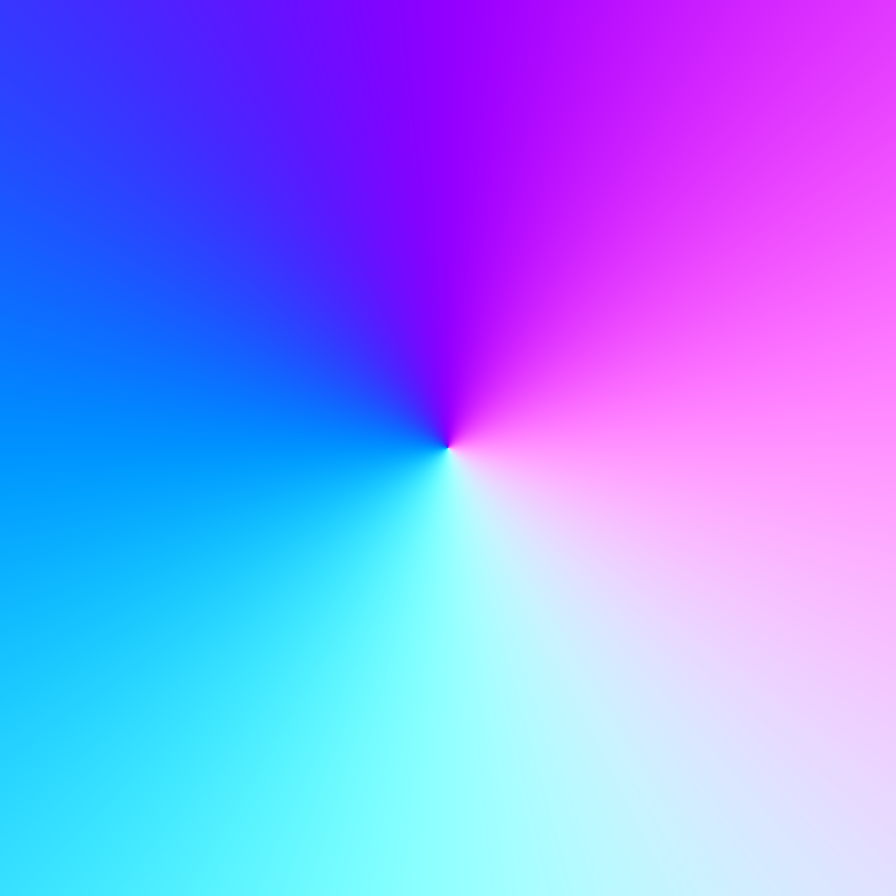
Write a Shadertoy shader that draws this background.

```glsl
const vec2 CENTER = vec2(0.5);
const float TONE = 0.8;
const float BLUE = 1.0;

// Unit direction from the hub, faded to zero inside a tiny core
vec2 hubDirection(vec2 point, vec2 hub, float coreRadius) {
    vec2 offset = point - hub;
    return offset / max(length(offset), coreRadius);
}

// Brightness of a channel that peaks along the given axis
float channelSweep(vec2 direction, vec2 axis, float tone) {
    float facing = clamp(0.5 + 0.5 * dot(direction, axis), 0.0, 1.0);
    return pow(facing, tone);
}

// Angular colour wheel: red grows to the right, green grows downward
vec3 conicColor(vec2 direction, float tone) {
    float red = channelSweep(direction, vec2(1.0, 0.0), tone);
    float green = channelSweep(direction, vec2(0.0, -1.0), tone);
    return vec3(red, green, BLUE);
}

void mainImage(out vec4 fragColor, in vec2 fragCoord) {
    // Canvas units with a square aspect around the hub
    float side = min(iResolution.x, iResolution.y);
    vec2 point = (fragCoord - 0.5 * iResolution.xy) / side + 0.5;
    float coreRadius = 0.5 / side;

    vec2 direction = hubDirection(point, CENTER, coreRadius);
    fragColor = vec4(conicColor(direction, TONE), 1.0);
}
```
